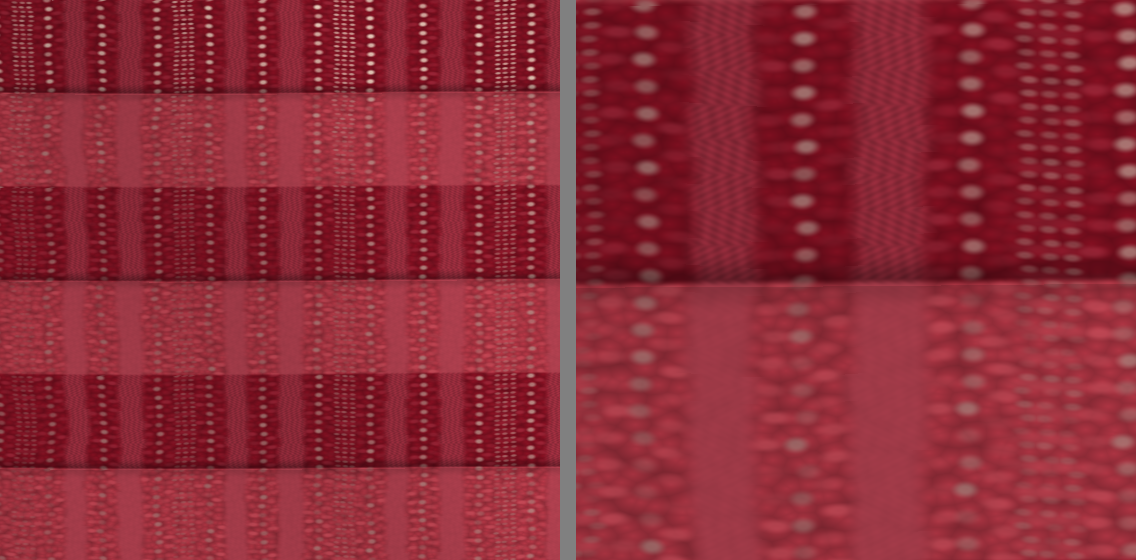
Left: the whole. Right: its middle third, enlarged.
Give the GLSL for this texture, as a Shadertoy shader.

```glsl
// Draws a red pleated cloth: six flat folds crossed by stripes of pale open-weave stitches.

const float PLEATS = 5.97;          // folds down the canvas
const float PERIOD = 0.2878;        // width of one stripe group
const float ORIGIN = 0.280;         // left stitch column of a group
const float ROWS = 10.4;            // stitches per fold
const float TAU = 6.2831853;

const vec3 WINE = vec3(0.46, 0.055, 0.115);
const vec3 BRICK = vec3(0.61, 0.185, 0.235);
const vec3 ROSE_DARK = vec3(0.565, 0.165, 0.225);
const vec3 ROSE_LIGHT = vec3(0.66, 0.24, 0.295);
const vec3 FLECK_DARK = vec3(0.62, 0.16, 0.23);
const vec3 FLECK_LIGHT = vec3(0.78, 0.30, 0.35);
const vec3 THREAD = vec3(0.90, 0.80, 0.73);
const vec3 THREAD_DULL = vec3(0.57, 0.42, 0.41);

float hash(vec2 p) {
    vec3 q = fract(p.xyx * vec3(0.1031, 0.1030, 0.0973));
    q += dot(q, q.yzx + 33.33);
    return fract((q.x + q.y) * q.z);
}

// Distance to the nearest of the scattered cell points
float cellular(vec2 p) {
    vec2 cell = floor(p);
    float nearest = 2.0;
    for (int j = -1; j <= 1; j++)
        for (int i = -1; i <= 1; i++) {
            vec2 c = cell + vec2(i, j);
            vec2 point = c + vec2(hash(c), hash(c + 57.0));
            nearest = min(nearest, length(p - point));
        }
    return nearest;
}

// Signed canvas distance to the closest repeat of a stripe
float stripeOffset(float x, float center) {
    float u = (x - ORIGIN) / PERIOD - center;
    return (u - round(u)) * PERIOD;
}

float band(float x, float center, float halfWidth) {
    return 1.0 - smoothstep(-0.008, 0.008, abs(stripeOffset(x, center)) - halfWidth);
}

// Soft oval stitch in every row; wear varies its strength and place
float stitch(float dx, float row, vec2 halfSize, float seed, float wear) {
    float id = floor(row);
    float strength = 1.0 - wear * hash(vec2(id + 11.0, seed));
    float shift = (hash(vec2(id, seed + 7.0)) - 0.5) * 0.009 * wear;
    vec2 d = vec2(dx - shift, fract(row) - 0.5) / halfSize;
    return (1.0 - smoothstep(0.3, 1.35, length(d))) * strength;
}

// Diagonal weave that turns direction along the stripe
float twill(vec2 p) {
    float zigzag = abs(fract(p.y * 24.0) - 0.5) / 24.0;
    return sin(TAU * 110.0 * (p.x + zigzag)) * sin(TAU * 125.0 * p.y);
}

void mainImage(out vec4 fragColor, in vec2 fragCoord) {
    vec2 p = fragCoord / iResolution.xy;

    // Folds: even ones face the light, odd ones lie in shade
    float fold = p.y * PLEATS + 0.03 + 0.012 * sin(p.x * 5.0);
    float index = floor(fold);
    float f = fold - index;
    float lit = 1.0 - mod(index, 2.0);
    float enter = smoothstep(0.0, 0.03, f);
    float light = mix(1.0 - enter, enter, lit);
    float shade = 1.0 - light;

    // Slack cloth drifts sideways, mostly on the left
    float slack = (1.0 - p.x) * (1.0 - p.x);
    float wave = sin(p.y * 19.0 + 0.6) + 0.5 * sin(p.y * 43.0 + p.x * 5.0);
    float x = p.x + slack * (0.004 * wave + 0.012 * lit * (f - 0.5) - 0.006 * (1.0 - p.y));
    float row = fold * ROWS + 0.15 * sin(x * 31.0);
    float group = floor((x - ORIGIN) / PERIOD + 0.15);
    float wear = mix(0.35, 0.75, light) * mix(1.15, 0.8, p.x);

    // Ground stripes, with solid bands between the open-weave ones
    float grain = cellular(vec2(p.x * 75.0, p.y * 125.0));
    float fray = 0.006 * (hash(vec2(floor(row), group + 30.0)) - 0.5);
    float solid = max(band(x + fray, 0.487, 0.019), band(x - fray, 0.830, 0.022));
    vec3 ground = mix(WINE, BRICK, light) * (1.13 - 0.28 * grain);
    vec3 rose = mix(ROSE_DARK, ROSE_LIGHT, light) * (1.02 - 0.05 * grain);
    rose *= 1.0 + mix(0.10, 0.012, light) * twill(p);
    vec3 color = mix(ground, rose, solid);

    // Pale stitches with red flecks on either side
    float columns[3] = float[3](0.0, 0.324, 0.653);
    float pale = 0.0;
    float flecks = 0.0;
    for (int i = 0; i < 3; i++) {
        float dx = stripeOffset(x, columns[i]);
        float seed = group * 17.0 + float(i) * 5.0 + 90.0;
        pale = max(pale, stitch(dx, row, vec2(0.0075, 0.28), seed, wear));
        for (float side = -1.0; side <= 1.0; side += 2.0)
            flecks = max(flecks, stitch(dx - side * 0.0175, row + 0.25 + 0.25 * side,
                                        vec2(0.010, 0.24), seed + side + 40.0, 0.85));
    }

    // Three fine columns in the middle of each group
    float fine = 0.0;
    float middle = stripeOffset(x, 0.163);
    for (float k = -1.0; k <= 1.0; k++)
        fine = max(fine, stitch(middle - k * 0.0138, row * 2.0, vec2(0.0058, 0.30),
                                group * 13.0 + k + 200.0, wear));
    flecks = max(flecks, 0.6 * stitch(middle, row, vec2(0.027, 0.24), 310.0 + group, 0.6));

    // Thread shines through more strongly toward the upper right
    float glow = clamp(0.22 + 0.35 * p.x + 0.6 * smoothstep(0.55, 1.0, p.y), 0.0, 1.0);
    glow *= mix(1.0, 0.7, light);
    vec3 thread = mix(THREAD_DULL, THREAD, glow);
    color = mix(color, mix(FLECK_DARK, FLECK_LIGHT, light), 0.8 * flecks * (1.0 - 0.6 * solid));
    color = mix(color, thread, fine * (0.25 + 0.5 * glow));
    color = mix(color, thread, pale * (0.6 + 0.4 * glow));

    // Fold shadow, crease and uneven light
    color *= 1.0 - (1.0 - lit) * shade * 0.32 * (1.0 - smoothstep(0.0, 0.13, f));
    color *= 1.0 - lit * light * 0.12 * smoothstep(0.90, 1.0, f);
    color *= 0.93 + 0.08 * p.x + 0.03 * sin(p.x * 7.0 + p.y * 4.0);
    fragColor = vec4(clamp(color, 0.0, 1.0), 1.0);
}
```
